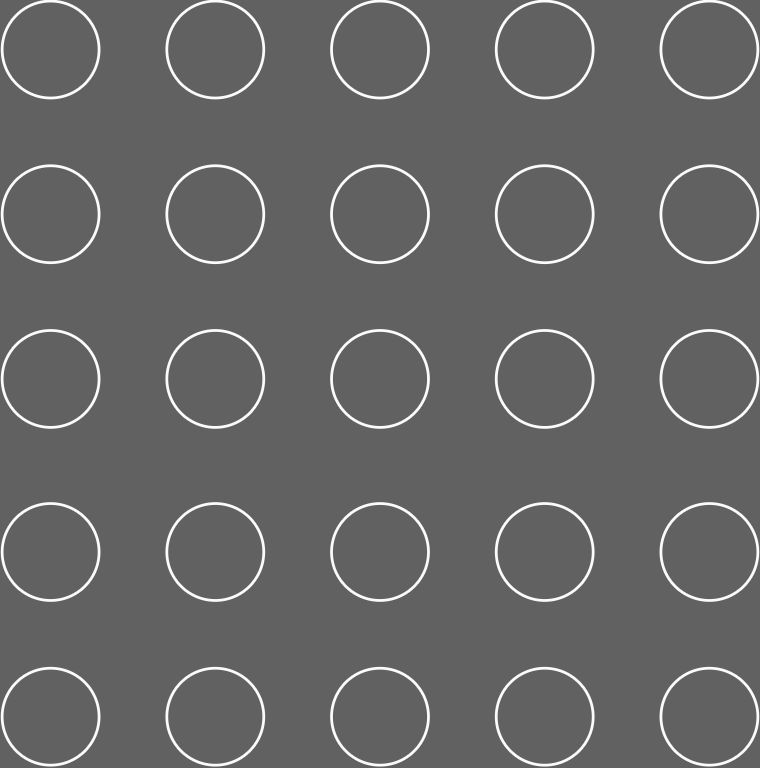
A WebGL 2 fragment shader for this pattern:

```glsl
#version 300 es
precision highp float;
// Five by five grid of thin white rings on flat grey, with a wider gap below the third row.

#define PITCH 0.21445      // ring spacing, in canvas heights
#define RADIUS 0.0631      // to the middle of the line
#define LINE_WIDTH 0.0036
#define TOP_MARGIN 0.0645  // top edge to the first row of centres
#define SPLIT 0.6065       // depth at which the wider gap lies
#define EXTRA_GAP 0.0109   // added to the spacing at the split
#define GREY vec3(0.38)
#define WHITE vec3(0.985)

uniform vec2 u_resolution;
out vec4 fragColor;

// Offset from the nearest ring centre.
vec2 gridOffset(vec2 p) {
    p.y -= EXTRA_GAP * step(SPLIT, p.y);
    p.y -= TOP_MARGIN;
    vec2 cell = clamp(round(p / PITCH), vec2(-2.0, 0.0), vec2(2.0, 4.0));
    return p - cell * PITCH;
}

float ringDistance(vec2 p) {
    return abs(length(p) - RADIUS) - 0.5 * LINE_WIDTH;
}

void main() {
    // x runs from the centre line, y downward from the top edge.
    vec2 p = vec2(gl_FragCoord.x - 0.5 * u_resolution.x,
                  u_resolution.y - gl_FragCoord.y) / u_resolution.y;

    // Line coverage, softened across one pixel.
    float d = ringDistance(gridOffset(p));
    float ink = clamp(0.5 - d * u_resolution.y, 0.0, 1.0);

    fragColor = vec4(mix(GREY, WHITE, ink), 1.0);
}
```
